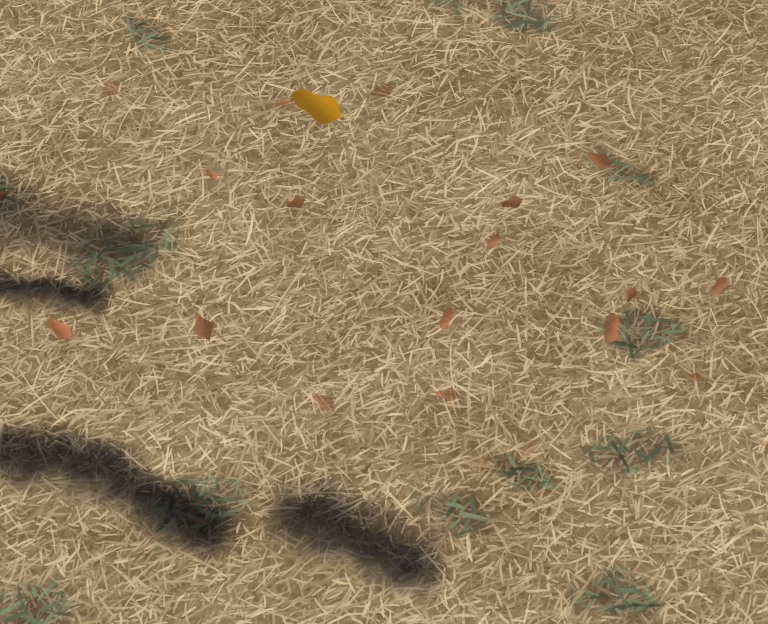
Write a WebGL 1 fragment shader that draws this texture.

```glsl
precision highp float;
// Sunlit dry cut grass with green tufts, fallen leaves and soft tree shadows.
uniform vec2 u_resolution;

const vec3 STRAW_DARK = vec3(0.37, 0.29, 0.18);
const vec3 STRAW_PALE = vec3(0.80, 0.71, 0.56);
const vec3 TUFT_GREEN = vec3(0.47, 0.53, 0.40);
const vec3 LEAF_BROWN = vec3(0.60, 0.38, 0.25);
const vec3 LEAF_GOLD = vec3(0.64, 0.46, 0.10);
const vec3 SHADE_TINT = vec3(0.35, 0.35, 0.41);
const float FINE_CELL = 0.021;    // spacing of short straws
const float COARSE_CELL = 0.038;  // spacing of longer straws
const float LONG_CELL = 0.10;     // spacing of stray stalks
const float STRAW_WIDTH = 0.0019; // half width
const float LEAN = 0.16;          // main direction of the straws
const float SOFTNESS = 0.0013;
const float TUFT_CELL = 0.20;
const float TUFT_CHANCE = 0.34;
const float LEAF_CELL = 0.11;
const float LEAF_CHANCE = 0.22;

vec2 hash2(vec2 p) {
  vec3 q = fract(p.xyx * vec3(0.1031, 0.1030, 0.0973));
  q += dot(q, q.yzx + 33.33);
  return fract((q.xx + q.yz) * q.zy);
}

vec2 turn(vec2 p, float a) {
  float c = cos(a), s = sin(a);
  return vec2(c * p.x + s * p.y, c * p.y - s * p.x);
}

// Layered sines, roughly -1 to 1
float waves(vec2 p) {
  float sum = 0.0, gain = 0.5;
  for (int i = 0; i < 4; i++) {
    p = turn(p, 1.1) * 1.8 + 1.7;
    sum += gain * sin(p.x + 1.3 * sin(p.y)) * cos(0.8 * p.y + sin(p.x * 0.7));
    gain *= 0.65;
  }
  return sum;
}

// One layer of curved straws: x is brightness, y is coverage
vec2 straws(vec2 p, float cell, float width, float seed, float chance, float soft) {
  vec2 home = floor(p / cell);
  float light = 0.0, weight = 0.0;
  for (int j = -1; j <= 1; j++) {
    for (int i = -1; i <= 1; i++) {
      vec2 id = home + vec2(float(i), float(j));
      vec2 place = hash2(id + seed), form = hash2(id + seed + 57.3);
      vec2 look = hash2(id + seed + 113.7);
      float t = form.x * 2.0 - 1.0;
      vec2 q = turn(p - (id + place) * cell, LEAN + 1.55 * t * mix(1.0, abs(t), 0.6));
      float x = q.x / (cell * (0.4 + 0.55 * form.y));
      q.y += (look.y - 0.5) * 0.2 * cell * x * x;
      float w = width * (0.7 + 0.6 * place.x) * (1.0 - 0.5 * min(x * x, 1.0));
      float cover = 1.0 - smoothstep(w - soft, w + soft, abs(q.y));
      cover *= (1.0 - smoothstep(0.85, 1.0, abs(x))) * step(form.y, chance);
      light += look.x * cover;
      weight += cover;
    }
  }
  return vec2(light / max(weight, 0.001), min(weight, 1.0));
}

// Cellular patches where green shoots survive
float tufts(vec2 p) {
  vec2 home = floor(p / TUFT_CELL);
  float mask = 0.0;
  for (int j = -1; j <= 1; j++) {
    for (int i = -1; i <= 1; i++) {
      vec2 id = home + vec2(float(i), float(j));
      vec2 place = hash2(id + 7.0), form = hash2(id + 31.0);
      vec2 q = turn(p / TUFT_CELL - id - place, (form.y - 0.6) * 1.2);
      float d = length(q * vec2(1.0, 2.2)) / (0.3 + 0.35 * form.y);
      mask = max(mask, (1.0 - smoothstep(0.3, 1.1, d)) * step(form.x, TUFT_CHANCE));
    }
  }
  return mask;
}

// Pointed leaf with a shaded lower side: x is light, y is coverage
vec2 leaf(vec2 p, float size, float angle, float soft) {
  vec2 q = turn(p, angle) / size;
  float edge = 0.48 * (1.0 - q.x * q.x) + 0.10 * sin(q.x * 5.0 + angle) - abs(q.y);
  float cover = smoothstep(-soft / size, soft / size, edge) * step(abs(q.x), 1.0);
  return vec2(0.85 + 0.3 * smoothstep(-0.3, 0.4, q.y + 0.3 * q.x), cover);
}

float streak(vec2 p, vec2 a, vec2 b, float radius) {
  vec2 along = b - a;
  float h = clamp(dot(p - a, along) / dot(along, along), 0.0, 1.0);
  return 1.0 - smoothstep(0.1, 1.25, length(p - a - along * h) / radius);
}

void main() {
  vec2 p = gl_FragCoord.xy / u_resolution.y;
  float soft = max(SOFTNESS, 0.6 / u_resolution.y);
  vec2 ground = vec2(p.x - 0.6, p.y) * (1.0 + 0.25 * p.y); // finer with distance

  // Straw mat, from the deep layers to the top
  float clump = waves(p * vec2(5.0, 8.0));
  float tone = 0.53 + 0.10 * waves(ground * 75.0);
  for (int k = 0; k < 8; k++) {
    float n = float(k);
    float cell = mix(FINE_CELL, COARSE_CELL, mod(n, 2.0));
    vec2 s = straws(turn(ground, n * 0.05), cell, STRAW_WIDTH, 19.0 * n + 3.0, 1.0, soft);
    tone = mix(tone, 0.43 + 0.014 * n + 0.38 * s.x, 0.82 * s.y);
  }
  vec2 stalk = straws(ground, LONG_CELL, STRAW_WIDTH, 211.0, 0.6, soft);
  tone = mix(tone, 0.66 + 0.22 * stalk.x, 0.75 * stalk.y) + 0.05 * clump;
  vec3 color = mix(STRAW_DARK, STRAW_PALE, (tone - 0.37) / 0.43);

  // Green shoots
  float patchMask = tufts(p + 0.02 * vec2(clump, waves(p * 20.0)));
  color *= 1.0 - 0.25 * patchMask;
  for (int k = 0; k < 2; k++) {
    vec2 s = straws(ground, 0.034, 0.0032, 307.0 + 41.0 * float(k), 1.0, soft);
    color = mix(color, TUFT_GREEN * (0.5 + 0.65 * s.x), 0.85 * s.y * patchMask);
  }

  // Fallen leaves, densest across the middle
  vec2 home = floor(p / LEAF_CELL);
  float band = 1.0 - smoothstep(0.10, 0.45, abs(p.y - 0.60));
  for (int j = -1; j <= 1; j++) {
    for (int i = -1; i <= 1; i++) {
      vec2 id = home + vec2(float(i), float(j));
      vec2 place = hash2(id + 401.0), form = hash2(id + 433.0);
      vec2 f = leaf(p - (id + place) * LEAF_CELL, 0.011 + 0.016 * place.x, form.y * 6.28, soft);
      float show = f.y * band * step(form.x, LEAF_CHANCE);
      color = mix(color, LEAF_BROWN * f.x * (0.75 + 0.4 * form.y), 0.85 * show);
    }
  }
  vec2 gold = leaf(p - vec2(0.51, 0.83), 0.045, -0.45, soft);
  color = mix(color, LEAF_GOLD * gold.x, gold.y * 0.95);

  // Ragged tree shadows
  vec2 q = p + 0.016 * vec2(waves(p * 14.0), waves(p.yx * 17.0 + 4.0)) + 0.02 * (tone - 0.6);
  float shade = streak(q, vec2(-0.05, 0.29), vec2(0.17, 0.25), 0.055);
  shade = max(shade, streak(q, vec2(0.18, 0.24), vec2(0.34, 0.15), 0.055));
  shade = max(shade, streak(q, vec2(0.49, 0.18), vec2(0.66, 0.10), 0.065));
  shade = max(shade, streak(q, vec2(0.0, 0.55), vec2(0.14, 0.525), 0.035));
  shade = max(shade, 0.65 * streak(q, vec2(-0.02, 0.66), vec2(0.20, 0.61), 0.06));
  color *= mix(vec3(1.0), SHADE_TINT, shade);

  gl_FragColor = vec4(clamp(color, 0.0, 1.0), 1.0);
}
```
